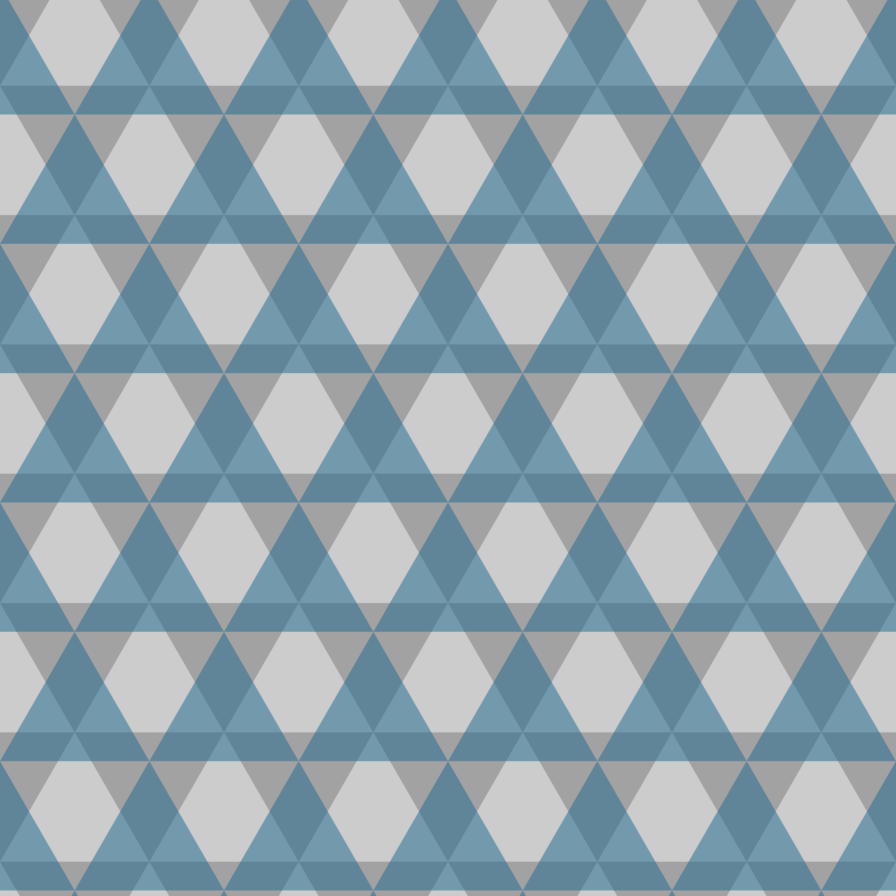
Give the GLSL for this pattern, as a three.js fragment shader.

```glsl
// Two offset lattices of equilateral triangles, blue on gray with a darker overlay.
varying vec2 vUv;

const float COLUMNS = 6.0;                    // triangles across
const float SIDE = 1.0 / COLUMNS;             // triangle side
const float ROW_HEIGHT = 0.8660254 * SIDE;    // triangle height
const vec2 BLUE_ORIGIN = vec2(0.0, 0.4392);   // a vertex of the blue lattice
const vec2 SHADE_ORIGIN = vec2(0.5 * SIDE, 0.4713); // a vertex of the overlay
const float EDGE = 0.001;                     // half width of the edge blend

const vec3 LIGHT_GRAY = vec3(0.80, 0.80, 0.80);
const vec3 DARK_GRAY = vec3(0.636, 0.636, 0.636);
const vec3 LIGHT_BLUE = vec3(0.45, 0.60, 0.68);
const vec3 DARK_BLUE = vec3(0.375, 0.52, 0.595);

// Coverage of the upward triangles; alternate rows step by half a side.
float upTriangles(vec2 p) {
  float row = floor(p.y / ROW_HEIGHT);
  float height = p.y - row * ROW_HEIGHT;
  float toTop = ROW_HEIGHT - height;
  float across = abs(fract(p.x / SIDE - 0.5 * row) - 0.5) * SIDE;

  // Signed distance to the slanted sides, then to the horizontal edges.
  float slant = 0.5 * toTop - 0.8660254 * across;
  float inside = slant > 0.0 ? min(slant, height) : max(slant, -toTop);
  return smoothstep(-EDGE, EDGE, inside);
}

void main() {
  float blue = upTriangles(vUv - BLUE_ORIGIN);
  float lit = upTriangles(vUv - SHADE_ORIGIN);

  vec3 gray = mix(DARK_GRAY, LIGHT_GRAY, lit);
  vec3 tint = mix(DARK_BLUE, LIGHT_BLUE, lit);
  gl_FragColor = vec4(mix(gray, tint, blue), 1.0);
}
```
